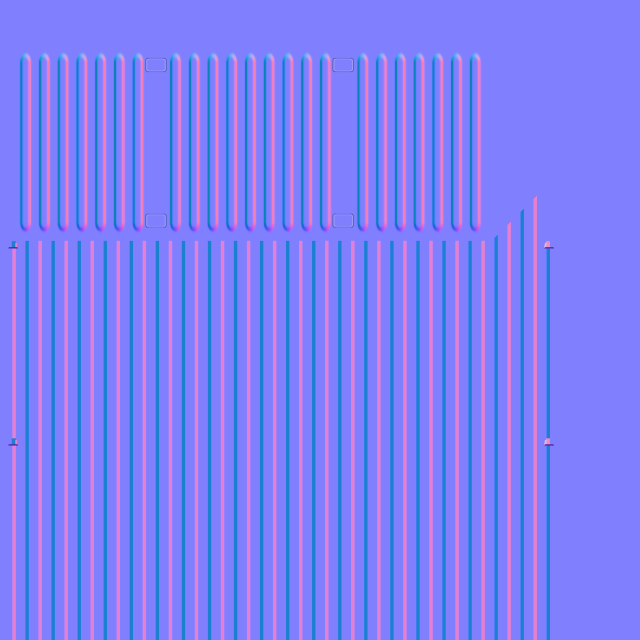
Write a Shadertoy shader that draws this texture map.

```glsl
#define SIZE 768.0
#define STRIPE_START 16.9
#define STRIPE_PITCH 15.635
#define STRIPE_HALF 2.05
#define STRIPE_TILT 0.79
#define RIB_START 30.6
#define RIB_PITCH 22.48
#define RIB_RADIUS 6.2
#define RIB_TILT 0.9

float pixel;

float cover(float d) {
    return clamp(0.5 - d / pixel, 0.0, 1.0);
}

float boxDist(vec2 p, vec2 halfSize) {
    vec2 q = abs(p) - halfSize;
    return length(max(q, 0.0)) + min(max(q.x, q.y), 0.0);
}

vec3 normalColor(vec2 tilt) {
    float z = sqrt(max(1.0 - dot(tilt, tilt), 0.0));
    return 0.5 + 0.5 * vec3(tilt, z);
}

// Alternating right and left facing grooves with a diagonal cut at the far end
float stripeTilt(vec2 p) {
    float i = clamp(round((p.x - STRIPE_START) / STRIPE_PITCH), 0.0, 41.0);
    float x = p.x - STRIPE_START - i * STRIPE_PITCH;
    float top = min(289.0, 879.0 - p.x);
    if (i < 0.5 || i > 40.5) top = 298.0;
    float facing = mod(i, 2.0) < 0.5 ? 1.0 : -1.0;
    return facing * STRIPE_TILT * cover(abs(x) - STRIPE_HALF) * cover(top - p.y);
}

// Raised ribs with tapered round ends; two slots stay empty
vec2 ribTilt(vec2 p) {
    float i = clamp(round((p.x - RIB_START) / RIB_PITCH), 0.0, 24.0);
    if (i == 7.0 || i == 17.0) return vec2(0.0);
    float y = 171.0 - p.y;
    vec2 q = vec2(p.x - RIB_START - i * RIB_PITCH,
                  sign(y) * max(abs(y) - 96.0, 0.0) * 0.6);
    float d = length(q) - RIB_RADIUS;
    vec2 dir = q / max(length(q), 0.01);
    float width = q.x > 0.0 ? 1.7 : 1.4;
    float edge = exp(-pow((d + 1.1) / width, 2.0));
    float shoulder = 0.28 * smoothstep(-5.5, -1.0, d) * cover(d);
    return dir * vec2(1.0, 0.4) * min(edge + shoulder, 1.0) * RIB_TILT;
}

// Thin rounded frames at both ends of the empty slots
vec3 addFrames(vec3 color, vec2 p) {
    for (int k = 0; k < 4; k++) {
        vec2 center = vec2(k < 2 ? 187.2 : 411.8, k % 2 == 0 ? 78.0 : 264.8);
        vec2 q = p - center;
        float d = boxDist(q, vec2(9.5, 5.2)) - 2.8;
        float side = mix(0.28, 0.85, smoothstep(7.5, 11.0, abs(q.x)));
        float dark = cover(abs(d) - 0.6) * side;
        float light = cover(abs(d + 1.3) - 0.45) * side;
        color = mix(color, vec3(0.3, 0.36, 0.62), dark);
        color = mix(color, vec3(0.76, 0.72, 0.94), light * 0.8);
    }
    return color;
}

// Small clips on the outer stripes, each with a dark foot
vec3 addClips(vec3 color, vec2 p) {
    for (int k = 0; k < 4; k++) {
        bool left = k < 2;
        vec2 q = p - vec2(left ? 16.5 : 657.5, k % 2 == 0 ? 293.5 : 530.0);
        vec3 body = left ? vec3(0.11, 0.5, 0.81) : vec3(0.95, 0.55, 0.75);
        vec3 flank = left ? vec3(0.9, 0.5, 0.8) : vec3(0.8, 0.75, 0.95);
        float flankX = left ? 3.0 : -2.8;
        float footX = left ? -0.8 : 1.4;
        float slant = left ? 0.0 : -0.2 * q.y;
        color = mix(color, body, cover(boxDist(q, vec2(2.4, 4.0))));
        color = mix(color, flank,
                    cover(boxDist(q - vec2(flankX + slant, 1.0), vec2(1.1, 3.0))));
        color = mix(color, vec3(0.32, 0.08, 0.6),
                    cover(boxDist(q - vec2(footX, 3.9), vec2(5.2, 0.7))));
    }
    return color;
}

void mainImage(out vec4 fragColor, in vec2 fragCoord) {
    pixel = SIZE / iResolution.y;
    vec2 p = fragCoord * pixel;
    p.y = SIZE - p.y;

    vec2 tilt = vec2(stripeTilt(p), 0.0) + ribTilt(p);
    vec3 color = normalColor(tilt);
    color = addFrames(color, p);
    color = addClips(color, p);
    fragColor = vec4(color, 1.0);
}
```
